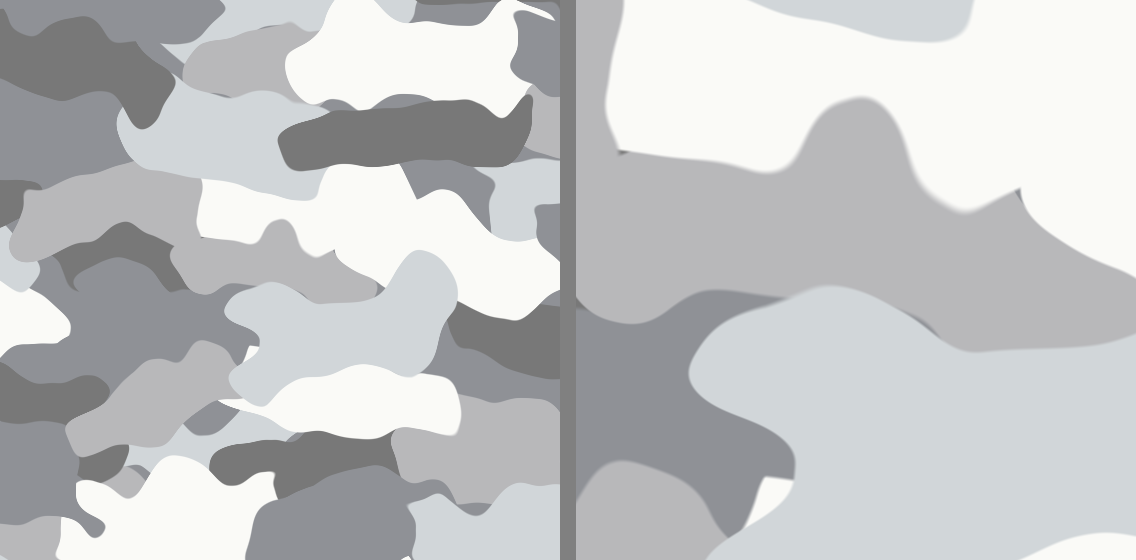
Left, the full canvas; right, a detail of the centre.
Reproduce this pattern procedurally as a three.js fragment shader.

```glsl
// Winter camouflage: long wavy patches in five flat greys that overlap each other.
// Each cell of a staggered grid holds one tapered capsule bent by smooth noise;
// patches are painted in random tiers over a slate ground.

#define CELL    vec2(0.31, 0.118)   // spacing of the patches
#define JITTER  vec2(0.10, 0.03)    // random shift of a patch centre
#define GIRTH   vec2(0.060, 0.080)  // smallest and largest capsule radius
#define REACH   vec2(0.09, 0.17)    // smallest and largest half length
#define TILT    0.42                // range of slopes
#define TAPER   0.45                // range of thickening toward one end
#define WAVE    vec2(0.058, 0.046)  // size of the lobes at the ends and sides
#define RIPPLE  vec2(0.006, 0.017)  // size of the small ripples
#define TIERS   3                   // painting passes
#define EDGE    0.0014              // half width of the soft outline
#define SEED    23.0

varying vec2 vUv;

const vec3 SLATE = vec3(0.56, 0.57, 0.59);

vec2 hash2(vec2 p) {
  vec3 q = fract((p.xyx + SEED) * vec3(0.1031, 0.1030, 0.0973));
  q += dot(q, q.yzx + 33.33);
  return fract((q.xx + q.yz) * q.zy);
}

// Smooth vector noise from -1 to 1
vec2 noise2(vec2 p) {
  vec2 i = floor(p), f = fract(p);
  f = f * f * f * (f * (f * 6.0 - 15.0) + 10.0);
  vec2 low = mix(hash2(i), hash2(i + vec2(1.0, 0.0)), f.x);
  vec2 high = mix(hash2(i + vec2(0.0, 1.0)), hash2(i + 1.0), f.x);
  return 2.0 * mix(low, high, f.y) - 1.0;
}

// Colour of a patch, with its relative thickness in alpha
vec4 patchTone(float k) {
  if (k < 0.5) return vec4(0.98, 0.98, 0.97, 1.10);
  if (k < 1.5) return vec4(SLATE, 1.0);
  if (k < 2.5) return vec4(0.82, 0.84, 0.85, 1.06);
  if (k < 3.5) return vec4(0.47, 0.47, 0.47, 0.93);
  return vec4(0.72, 0.72, 0.73, 0.95);
}

// Signed distance to a bent, tapered capsule
float patchDistance(vec2 p, vec2 id, float thickness) {
  vec2 size = hash2(id + 41.0);
  vec2 lean = hash2(id + 67.0) - 0.5;
  vec2 shift = 50.0 * hash2(id + 89.0);
  // Ends bend with height, long sides bend with width
  float endLobe = noise2(p * vec2(5.0, 14.0) + shift).x;
  float sideLobe = noise2(p * vec2(10.0, 5.0) + shift.yx).y;
  vec2 ripple = noise2(p * vec2(17.0, 10.0) - shift);
  p += WAVE * vec2(endLobe, sideLobe) + RIPPLE * ripple;
  p.y -= TILT * lean.x * p.x;
  float halfLength = mix(REACH.x, REACH.y, size.x);
  float along = clamp(p.x, -halfLength, halfLength);
  float radius = thickness * mix(GIRTH.x, GIRTH.y, size.y);
  radius *= 1.0 + TAPER * lean.y * along / halfLength;
  return length(p - vec2(along, 0.0)) - radius;
}

void main() {
  vec3 colour = SLATE;
  float homeRow = floor(vUv.y / CELL.y);

  for (int tier = 0; tier < TIERS; tier++) {
    for (int j = -2; j <= 2; j++) {
      // Each row slides sideways by its own amount
      float row = homeRow + float(j);
      float slide = hash2(vec2(row, 7.0)).x;
      float homeColumn = floor(vUv.x / CELL.x - slide);

      for (int i = -1; i <= 1; i++) {
        vec2 id = vec2(homeColumn + float(i), row);
        float rank = floor(hash2(id + 13.0).x * float(TIERS));
        if (abs(rank - float(tier)) > 0.5) continue;

        vec2 centre = (id + vec2(slide + 0.5, 0.5)) * CELL;
        centre += JITTER * (hash2(id) - 0.5);
        // Knight's move colouring keeps neighbours different
        vec4 tone = patchTone(mod(id.x + 2.0 * id.y, 5.0));
        float d = patchDistance(vUv - centre, id, tone.a);
        colour = mix(colour, tone.rgb, 1.0 - smoothstep(-EDGE, EDGE, d));
      }
    }
  }
  gl_FragColor = vec4(colour, 1.0);
}
```
